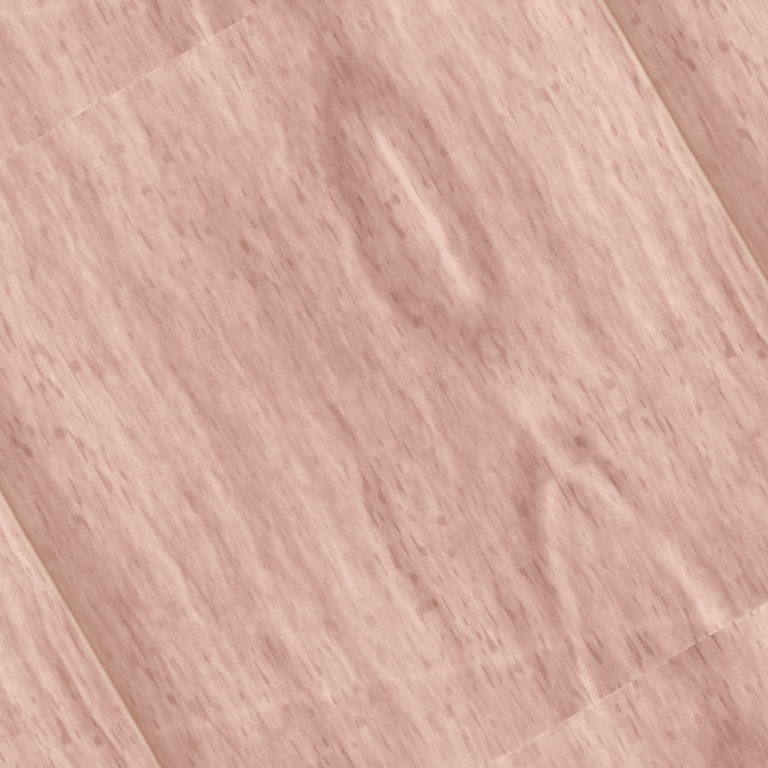
This texture is drawn by a WebGL 1 fragment shader. Its source:

```glsl
precision highp float;
// Pale pink walnut planks laid on a slant, each with a cathedral figure.
// Growth rings are level sets of a warped distance to the plank's heart line;
// stretched noise adds fibres and pores, and thin seams part the planks.

uniform vec2 u_resolution;

float hash(vec2 p) {
  vec3 q = fract(p.xyx * vec3(0.1031, 0.1030, 0.0973));
  q += dot(q, q.yzx + 33.33);
  return fract((q.x + q.y) * q.z);
}

float noise(vec2 p) {
  vec2 i = floor(p), f = fract(p);
  f = f * f * (3.0 - 2.0 * f);
  return mix(mix(hash(i), hash(i + vec2(1.0, 0.0)), f.x),
             mix(hash(i + vec2(0.0, 1.0)), hash(i + vec2(1.0, 1.0)), f.x), f.y);
}

// Noise centred on zero
float sway(vec2 p) { return noise(p) - 0.5; }

float bell(float d, float width) { return exp(-d * d / (width * width)); }

// A ring rises sharply, then fades; zero at both ends so rings join smoothly
float rings(float s, float seed) {
  float f = fract(s);
  return (0.25 + hash(vec2(floor(s), seed))) * (smoothstep(0.0, 0.22, f) - f - 0.39);
}

// Tone of the wood, 0 dark to 1 light; g.x runs across the grain, g.y along it
float woodTone(vec2 g) {
  float u = g.x + 0.035 * sway(g * vec2(4.0, 4.5)) + 0.012 * sway(g * vec2(12.0, 14.0) + 7.0)
          + 0.004 * sway(g * vec2(60.0, 45.0));
  float v = g.y;
  float x = u - 0.668 + 0.04 * v;
  float side = x < 0.0 ? 0.8 * x : x;

  // Ring distance, pinched at the top of the plank and at the knot
  float pinch = 0.006 * (bell(v - 0.06, 0.13) + bell(v - 0.59, 0.13));
  float s = sqrt(side * side + pinch + 0.002);
  float leftSide = smoothstep(0.0, 0.25, -x);
  float t = 0.65 + rings(s * 25.0, 3.0) * mix(0.42, 0.22, leftSide);
  t += rings(s * 61.0 + 0.4, 9.0) * mix(0.2, 0.12, leftSide);

  // Broad shading and long streaks
  t += 0.30 * sway(g * vec2(5.0, 3.0) + 20.0);
  t += 0.34 * sway(vec2(u * 24.0, v * 2.5) + 40.0);
  t += 0.26 * sway(vec2(u * 70.0, v * 5.0) + 60.0);
  t += 0.12 * smoothstep(0.8, 0.95, g.x) - 0.22 * (1.0 - smoothstep(0.0, 0.16, g.x));

  // Dark heart with its outlined loop and the small knot
  t -= 0.24 * (1.0 - smoothstep(0.065, 0.115, s));
  t -= 0.26 * bell(s - 0.086, 0.006) * (1.0 - smoothstep(0.35, 0.65, v));
  float knot = length(vec2(x - 0.002, (v - 0.53) * 0.8));
  t -= 0.22 * bell(knot - 0.017, 0.006);

  // Pale flame in the loop, then a pale arch that opens below the knot
  float flame = smoothstep(0.17, 0.24, v) * (1.0 - smoothstep(0.42, 0.51, v));
  float ragged = 0.013 + 0.012 * sway(vec2(v * 26.0, 2.0));
  t += 0.52 * flame * bell(x - 0.007, ragged);
  float arch = abs(x) - 0.165 * sqrt(max(v - 0.72, 0.0));
  t += 0.42 * bell(arch, 0.014) * smoothstep(0.55, 0.66, v);
  t -= 0.16 * bell(arch - 0.028, 0.012) * smoothstep(0.6, 0.75, v);

  // Fibres, dark pores and fine mottling
  t += 0.28 * sway(vec2(u * 150.0, v * 26.0));
  t += 0.24 * sway(vec2(g.x * 230.0, v * 75.0) + 90.0);
  float pores = smoothstep(0.68, 0.92, noise(vec2(g.x * 190.0, v * 46.0) + 130.0));
  t -= 0.34 * pores * (0.4 + noise(g * vec2(9.0, 7.0) + 5.0));
  t += 0.12 * sway(g * 260.0);
  return t;
}

void main() {
  vec2 p = gl_FragCoord.xy / u_resolution;

  // Plank space: the grain falls to the right at sixty degrees
  vec2 plank = vec2(dot(p, vec2(0.864, 0.503)) - 0.183,
                    dot(p, vec2(0.503, -0.864)) + 0.684);
  vec2 g = fract(plank);
  float tone = woodTone(g);

  // Faint slanted sanding mark and broken pale end joint
  float mark = g.y - 0.737 - 0.333 * g.x + 0.012 * sway(g * 30.0);
  tone += 0.12 * bell(mark, 0.008) - 0.06 * smoothstep(0.0, 0.02, mark);
  float endGap = min(g.y, 1.0 - g.y);
  tone += 0.25 * bell(endGap, 0.004) * noise(g * 25.0);

  vec3 darkWood = vec3(0.71, 0.54, 0.49);
  vec3 paleWood = vec3(0.905, 0.768, 0.718);
  vec3 color = mix(darkWood, paleWood, clamp(tone, -0.25, 1.1));

  // Tan shade beside the long seam, with a thin bright edge on its other side
  color = mix(color, vec3(0.70, 0.54, 0.46), 0.6 * exp(-g.x / 0.028));
  float sideGap = min(g.x, 1.0 - g.x);
  color = mix(color, vec3(0.66, 0.49, 0.42), 0.6 * bell(sideGap, 0.0025));
  color = mix(color, vec3(0.91, 0.79, 0.71), 0.5 * bell(1.0 - g.x - 0.005, 0.0025));

  gl_FragColor = vec4(color, 1.0);
}
```
